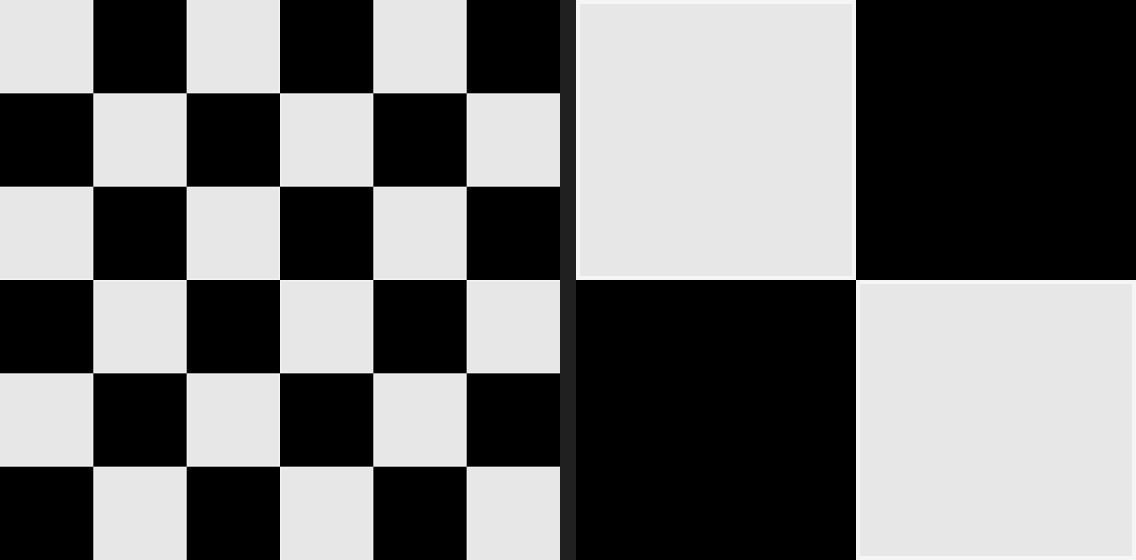
Left, the full canvas; right, a detail of the centre.
Write a WebGL 1 fragment shader that draws this pattern.

```glsl
precision highp float;
// Six by six checkerboard of black and pale grey squares with a faint bright rim.

uniform vec2 u_resolution;

const float CELLS = 6.0;            // squares across and down
const float RIM_WIDTH = 0.0024;     // rim inside pale squares, in canvas units
const vec3 DARK = vec3(0.0);
const vec3 PALE = vec3(0.906);
const vec3 RIM = vec3(0.96);

// Smoothed parity of the cell index along each axis: 0 for even, 1 for odd.
vec2 oddStripe(vec2 line, vec2 offset, vec2 pixel) {
  vec2 past = clamp(0.5 + offset / pixel, 0.0, 1.0);
  return mix(1.0 - past, past, mod(line, 2.0));
}

void main() {
  vec2 uv = gl_FragCoord.xy / u_resolution;
  vec2 pixel = 1.0 / u_resolution;

  // Nearest interior grid line and the signed distance to it
  vec2 line = clamp(floor(uv * CELLS + 0.5), 1.0, CELLS - 1.0);
  vec2 offset = uv - line / CELLS;

  // Squares whose column and row differ in parity are pale
  vec2 odd = oddStripe(line, offset, pixel);
  float pale = mix(odd.x, 1.0 - odd.x, odd.y);

  // Bright rim along the interior edges
  vec2 nearLine = clamp(0.5 + (RIM_WIDTH - abs(offset)) / pixel, 0.0, 1.0);
  float rim = max(nearLine.x, nearLine.y);

  vec3 color = mix(DARK, mix(PALE, RIM, rim), pale);
  gl_FragColor = vec4(color, 1.0);
}
```
